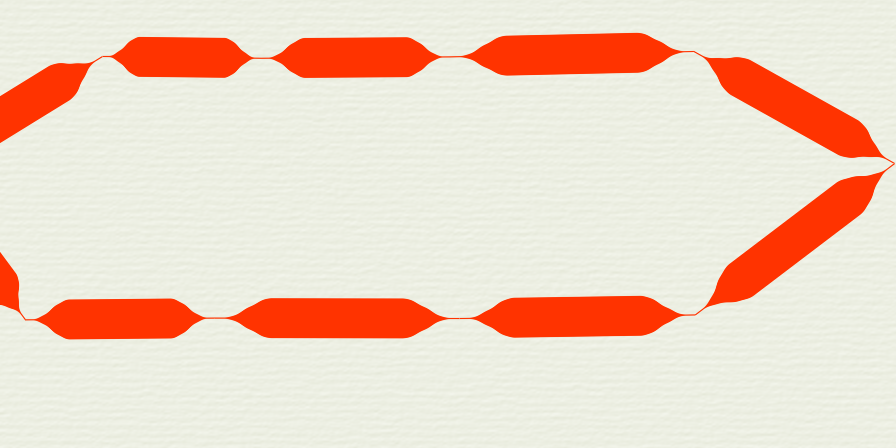
This background is drawn by a WebGL 1 fragment shader. Its source:

```glsl
precision highp float;
// A closed chain of red links pinched at their joints, lying on embossed cream paper.

uniform vec2 u_resolution;

const vec3 PAPER_LIGHT = vec3(0.950, 0.958, 0.920);
const vec3 PAPER_SHADE = vec3(0.890, 0.902, 0.838);
const vec3 LINK_RED = vec3(1.0, 0.2, 0.0);

const int JOINTS = 10;
const float BODY_HALF = 0.0446;     // half thickness of a full link
const float THREAD_HALF = 0.0013;   // half thickness at a joint
const float TAPER = 0.24;           // share of a link spent narrowing at each end
const float CRIMP = 0.0011;         // ripple along the narrowing ends
const float WEAVE_ROWS = 58.0;      // paper ribs per canvas height
const vec2 LIGHT_STEP = vec2(-0.0022, 0.0032);
const float RELIEF = 0.85;

float hash(vec2 p) {
  p = fract(p * vec2(0.1031, 0.1137));
  p += dot(p, p.yx + 33.33);
  return fract((p.x + p.y) * p.x * 17.0);
}

float noise(vec2 p) {
  vec2 i = floor(p);
  vec2 f = fract(p);
  f = f * f * (3.0 - 2.0 * f);
  float low = mix(hash(i), hash(i + vec2(1.0, 0.0)), f.x);
  float high = mix(hash(i + vec2(0.0, 1.0)), hash(i + vec2(1.0, 1.0)), f.x);
  return mix(low, high, f.y);
}

// Paper surface: wavering horizontal ribs broken up by fibres
float paperHeight(vec2 p) {
  p += 10.0;
  float waver = noise(p * vec2(24.0, 30.0)) * 2.6;
  float ribs = 0.5 + 0.5 * sin(6.2832 * WEAVE_ROWS * p.y + waver);
  float lumps = noise(p * vec2(62.0, 110.0));
  float fibres = noise(p * vec2(130.0, 210.0) + 7.0);
  return 0.34 * ribs + 0.5 * lumps + 0.34 * fibres;
}

vec3 paper(vec2 p) {
  float slope = paperHeight(p) - paperHeight(p + LIGHT_STEP);
  float lit = clamp(0.62 + RELIEF * slope, 0.0, 1.0);
  return mix(PAPER_SHADE, PAPER_LIGHT, lit);
}

// Approximate signed distance to a link stretched from joint a to joint b
float linkDistance(vec2 p, vec2 a, vec2 b) {
  float span = length(b - a);
  vec2 dir = (b - a) / span;
  vec2 rel = p - a;
  float along = dot(rel, dir);
  float across = dot(rel, vec2(-dir.y, dir.x));
  float inset = min(along, span - along);
  float t = clamp(inset / (TAPER * span), 0.0, 1.0);
  float swell = smoothstep(0.16, 0.98, t);
  float ripple = CRIMP * sin(19.0 * t + 4.0 * a.x) * 4.0 * swell * (1.0 - swell);
  float halfWidth = mix(THREAD_HALF, BODY_HALF, swell) + ripple;
  float steepness = 6.0 * t * (1.0 - t) * BODY_HALF / (TAPER * span);
  float side = (abs(across) - halfWidth) / sqrt(1.0 + steepness * steepness);
  return max(side, -inset);
}

float chainDistance(vec2 p) {
  // Joints in clockwise order, in canvas heights
  vec2 joint[JOINTS];
  joint[0] = vec2(0.229, 0.874);
  joint[1] = vec2(0.583, 0.870);
  joint[2] = vec2(1.005, 0.873);
  joint[3] = vec2(1.549, 0.885);
  joint[4] = vec2(1.997, 0.635);
  joint[5] = vec2(1.552, 0.297);
  joint[6] = vec2(1.026, 0.289);
  joint[7] = vec2(0.479, 0.290);
  joint[8] = vec2(0.057, 0.286);
  joint[9] = vec2(-0.188, 0.617);

  float d = 10.0;
  vec2 previous = joint[JOINTS - 1];
  for (int i = 0; i < JOINTS; i++) {
    d = min(d, linkDistance(p, previous, joint[i]));
    previous = joint[i];
  }
  return d;
}

void main() {
  vec2 p = gl_FragCoord.xy / u_resolution.y;
  float pixel = 1.0 / u_resolution.y;
  float ink = 1.0 - smoothstep(-0.6 * pixel, 0.6 * pixel, chainDistance(p));
  gl_FragColor = vec4(mix(paper(p), LINK_RED, ink), 1.0);
}
```
